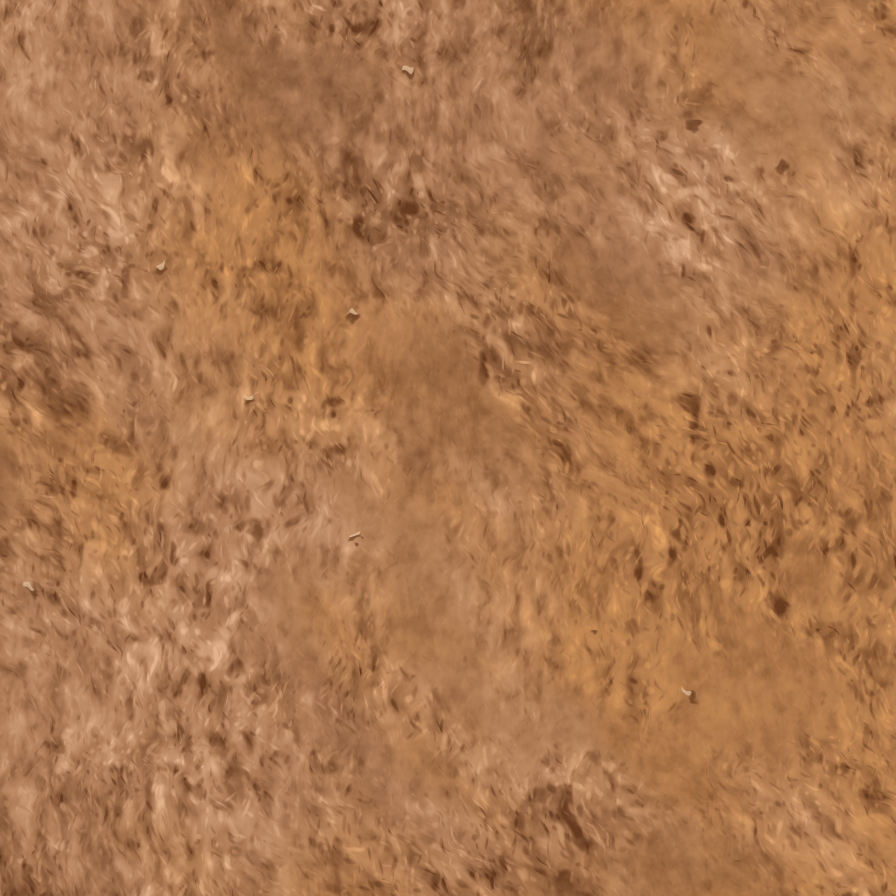
A Shadertoy shader for this texture:

```glsl
float hash(vec2 p) {
    return fract(sin(dot(p, vec2(127.1, 311.7))) * 43758.5453);
}

float noise(vec2 p) {
    vec2 i = floor(p), f = fract(p);
    f = f * f * (3.0 - 2.0 * f);
    return mix(mix(hash(i), hash(i + vec2(1, 0)), f.x),
               mix(hash(i + vec2(0, 1)), hash(i + vec2(1, 1)), f.x), f.y);
}

float fbm(vec2 p) {
    float sum = 0.0, amp = 0.53;
    for (int i = 0; i < 4; i++) {
        sum += amp * noise(p);
        p = mat2(1.6, 1.2, -1.2, 1.6) * p + 7.3;
        amp *= 0.5;
    }
    return sum;
}

// Signed tone of scattered, bent blades: light above zero, dark below
float blades(vec2 p, float density, float lean, float seed) {
    vec2 g = p * density + seed;
    vec2 cell = floor(g);
    float tone = 0.0;
    for (int y = -1; y <= 1; y++)
    for (int x = -1; x <= 1; x++) {
        vec2 id = cell + vec2(x, y);
        float pick = hash(id + 3.7);
        vec2 d = g - id - 0.5 - 0.9 * (vec2(hash(id), hash(id + 19.1)) - 0.5);
        float a = lean + 1.5 * (hash(id + 41.3) - 0.5);
        vec2 q = vec2(d.x * cos(a) - d.y * sin(a), d.x * sin(a) + d.y * cos(a));
        q.x += 0.7 * (hash(id + 8.9) - 0.5) * q.y * q.y;
        float len = mix(0.25, 0.75, hash(id + 27.7));
        float width = mix(0.1, 0.27, hash(id + 63.1));
        float shape = smoothstep(1.0, 0.35, length(q / vec2(width, len)));
        tone += shape * (pick > 0.48 ? pick : pick - 0.95);
    }
    return clamp(tone, -1.0, 1.0);
}

// Rare irregular stones: x is the lit face, y is the shadow beside it
vec2 stones(vec2 p) {
    vec2 g = p * 19.0;
    vec2 id = floor(g);
    vec2 d = g - id - 0.3 - 0.4 * vec2(hash(id + 5.0), hash(id + 11.0));
    float present = step(0.965, hash(id + 77.0));
    float size = mix(0.08, 0.17, hash(id + 31.0));
    d += 0.22 * (vec2(noise(g * 7.0), noise(g * 7.0 + 40.0)) - 0.5);
    d.x += (hash(id + 15.0) - 0.5) * 1.6 * d.y;
    float lit = smoothstep(size, size * 0.5, length(d * vec2(1.0, 1.3)));
    float shade = smoothstep(size * 1.2, size * 0.4, length(d + vec2(-0.06, 0.09)));
    return present * vec2(lit * step(0.4, hash(id + 53.0)), shade);
}

void mainImage(out vec4 fragColor, in vec2 fragCoord) {
    vec2 p = fragCoord / iResolution.y;
    vec2 warped = p + 0.035 * (vec2(fbm(p * 9.0), fbm(p * 9.0 + 31.0)) - 0.5);
    warped += 0.006 * (vec2(noise(p * 45.0), noise(p * 45.0 + 13.0)) - 0.5);

    // Broad patches, stretched along the falling diagonal
    vec2 slope = vec2(warped.x + warped.y, warped.x - warped.y);
    float warm = smoothstep(0.3, 0.72, fbm(slope * vec2(4.0, 2.4) + 4.0) + 0.2 * (p.x - 0.5));
    float rough = smoothstep(0.3, 0.47, fbm(slope * vec2(6.5, 3.5) + 17.0));
    float tuft = smoothstep(0.36, 0.6, fbm(warped * 9.0 + 53.0));
    float tilt = smoothstep(0.35, 0.65, noise(p * 3.0 + 9.0) + 0.3 * (p.x + p.y - 1.0));

    // Brushed ground, upright in some places and slanting in others
    float upright = fbm(warped * vec2(75.0, 34.0));
    float slanted = fbm(slope * vec2(52.0, 23.0) + 60.0);
    float streak = mix(upright, slanted, tilt) - 0.5;
    float tone = 0.6 * (fbm(warped * 5.0 + 80.0) - 0.5);
    tone += streak * mix(0.5, 1.35, rough);
    tone += 0.45 * (fbm(p * 85.0) - 0.5);
    tone -= 0.1 * (1.0 - rough);

    // Dry grass and litter, from tufts down to fine chaff
    float lean = mix(-0.05, -0.6, tilt);
    float cover = rough * mix(0.4, 1.0, tuft);
    tone += 0.36 * cover * tuft * blades(warped, 31.0, lean, 2.0);
    tone += 0.48 * cover * blades(warped, 49.0, lean, 35.0);
    tone += 0.4 * mix(0.25, 1.0, cover) * blades(warped, 76.0, lean, 71.0);

    // Scattered clumps of strong light and dark
    float clump = noise(warped * vec2(48.0, 36.0) + 90.0);
    tone += 0.5 * cover * (smoothstep(0.76, 0.95, clump) - smoothstep(0.22, 0.05, clump));

    // Earth, straw and shadow colours
    vec3 earth = mix(vec3(0.675, 0.475, 0.33), vec3(0.70, 0.48, 0.295), warm);
    vec3 straw = mix(vec3(0.89, 0.70, 0.55), vec3(0.90, 0.64, 0.38), warm);
    vec3 shadow = vec3(0.35, 0.19, 0.09);
    vec3 color = mix(earth, straw, clamp(tone, 0.0, 1.0));
    color = mix(color, shadow, clamp(-tone, 0.0, 0.85));

    vec2 stone = stones(p);
    color = mix(color, shadow, 0.6 * stone.y);
    color = mix(color, vec3(0.88, 0.74, 0.60), 0.75 * stone.x);
    fragColor = vec4(color, 1.0);
}
```
